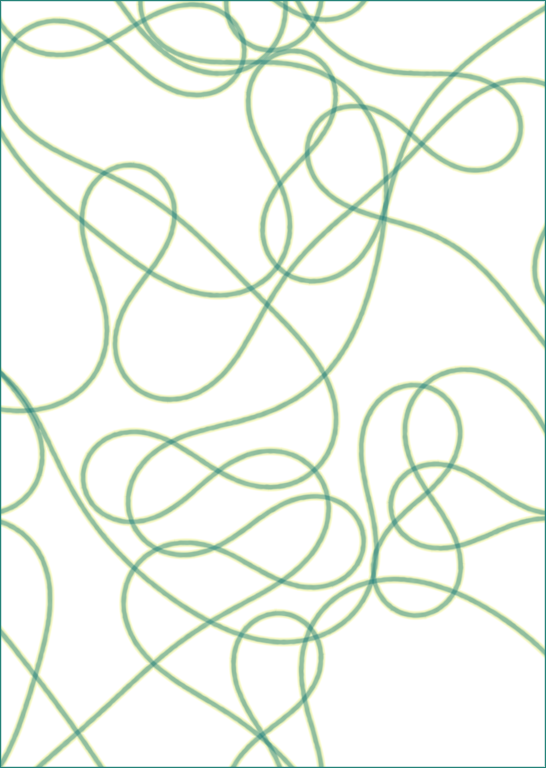
This pattern is drawn by a Shadertoy shader. Its source:

```glsl
// Meandering translucent green strands with a pale yellow halo on white.

float hash(float n) { return fract(sin(n * 91.17 + 4.3) * 43758.5); }

float hash2(vec2 c) { return fract(sin(dot(c, vec2(127.1, 311.7))) * 43758.5); }

float valueNoise(vec2 p) {
    vec2 c = floor(p), f = fract(p);
    f *= f * (3.0 - 2.0 * f);
    return mix(mix(hash2(c), hash2(c + vec2(1, 0)), f.x),
               mix(hash2(c + vec2(0, 1)), hash2(c + vec2(1, 1)), f.x), f.y);
}

// Distance to a shallow arc that starts at the origin and turns by "turn".
float arcDistance(vec2 q, vec2 dir, float chord, float turn) {
    float x = dot(q, dir) - 0.5 * chord;
    float y = dot(q, vec2(-dir.y, dir.x));
    float u = clamp(x / chord, -0.5, 0.5);
    float bow = chord * turn / 8.0 * (1.0 - 4.0 * u * u);
    float slope = turn * u;
    return length(vec2(x - u * chord, (y + bow) * inversesqrt(1.0 + slope * slope)));
}

// Heading swings in two incommensurate waves, so the strand loops and wanders.
float heading(float s, float base, float swing, float rate, float ratio, float phase) {
    return base + swing * sin(rate * s + phase)
                + 0.8 * sin(rate * ratio * s + phase * 2.7);
}

// Fraction of light that passes one layer of ink.
float passed(float d, float halfWidth, float soft) {
    return 1.0 - 0.42 * (1.0 - smoothstep(halfWidth - soft, halfWidth + soft, d));
}

void mainImage(out vec4 fragColor, in vec2 fragCoord) {
    float pixel = 1.0 / iResolution.y;
    vec2 p = fragCoord * pixel;
    vec2 canvas = vec2(iResolution.x * pixel, 1.0);
    float soft = max(0.8 * pixel, 0.0015);
    float halfWidth = 0.0030 + 0.0006 * (valueNoise(p * 230.0) - 0.5);

    const float stepLength = 0.043, margin = 0.18, reach = 0.009;
    float light = 1.0, nearest = 1.0;

    // Four strands cross sideways, three climb upward.
    for (int i = 0; i < 7; i++) {
        float id = float(i);
        bool sideways = i < 4;
        float base = sideways ? 0.0 : 1.5708;
        float lane = sideways ? (id + 0.5) / 4.0 : (id - 3.5) / 3.0;
        lane += 0.06 * (hash(id) - 0.5);

        float swing = 1.5 + 0.24 * hash(id + 10.0);
        float rate = 5.8 + 1.2 * hash(id + 20.0);
        float ratio = 1.45 + 0.4 * hash(id + 30.0);
        float phase = 2.4 * id + 0.6;

        vec2 forward = sideways ? vec2(1, 0) : vec2(0, 1);
        vec2 side = vec2(-forward.y, forward.x);
        vec2 pos = sideways ? vec2(-margin, lane) : vec2(lane * canvas.x, -margin);
        pos -= side * 0.13 * cos(phase);
        float wrap = dot(canvas, abs(side)) + 0.03;

        float h0 = heading(0.0, base, swing, rate, ratio, phase);
        float visit = 1.0;
        for (int k = 1; k <= 120; k++) {
            float h1 = heading(float(k) * stepLength, base, swing, rate, ratio, phase);
            float middle = 0.5 * (h0 + h1);
            vec2 dir = vec2(cos(middle), sin(middle));

            // A strand that leaves on one flank returns on the other.
            vec2 q = p - pos;
            q -= side * wrap * floor(dot(q, side) / wrap + 0.5);
            float d = arcDistance(q, dir, stepLength, h1 - h0);
            nearest = min(nearest, d);

            // Lay one ink layer each time the strand has passed by.
            if (d < reach) {
                visit = min(visit, d);
            } else if (visit < reach) {
                light *= passed(visit, halfWidth, soft);
                visit = 1.0;
            }
            pos += dir * stepLength;
            h0 = h1;
            if (dot(pos, forward) > dot(canvas, forward) + margin) break;
        }
        light *= passed(visit, halfWidth, soft);
    }

    // Halo below, ink above.
    float halo = 1.0 - smoothstep(0.0038, 0.0072, nearest);
    vec3 haloColor = mix(vec3(1.0, 1.0, 0.78), vec3(0.95, 0.96, 0.75), halo);
    vec3 color = mix(vec3(1.0), haloColor, halo);
    vec3 ink = vec3(0.03, 0.445, 0.45) + 0.06 * (valueNoise(p * 160.0 + 7.0) - 0.5);
    color = mix(ink, color, light);

    // Thin teal frame.
    vec2 inset = min(p, canvas - p);
    float edge = min(inset.x, inset.y);
    float frame = 1.0 - smoothstep(0.0017 - 0.5 * pixel, 0.0017 + 0.5 * pixel, edge);
    color = mix(color, vec3(0.14, 0.51, 0.47), frame);

    fragColor = vec4(color, 1.0);
}
```
